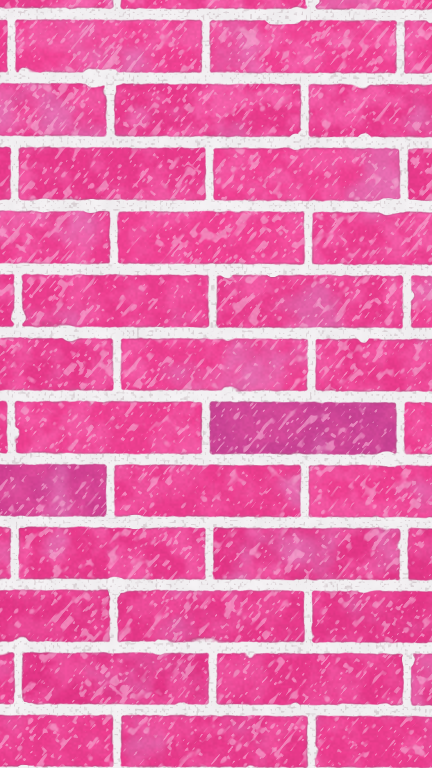
Give the GLSL for this texture, as a Shadertoy shader.

```glsl
// Painted pink brick wall in running bond with pale, gritty mortar.
// Each brick is a noise-roughened rounded box with its own tone; slanted
// flecks and soft milky patches come from stretched value noise.

// Layout, in canvas widths, measured from the top left
const vec2 PITCH = vec2(0.4502, 0.1463);
const vec2 JOINT = vec2(0.0185, 0.0258);
const float FIRST_BED = 0.0330;
const float FIRST_HEAD = 0.0265;
const float ROW_DRIFT = 0.0039;
const float DRIFT_ROWS = 6.0;
const float BOW = 0.0065;
const float TILT = 0.003;
const float CORNER = 0.006;
const float ROUGHNESS = 0.0045;
const float CHIP_DEPTH = 0.010;

// Flecks: direction and frequency along and across the slant
const vec2 SLANT = vec2(0.64, -0.77);
const vec2 FLECK_FREQ = vec2(46.0, 105.0);
const vec2 FINE_FREQ = vec2(85.0, 165.0);

// Two cooler bricks, by column and row
const vec2 COOL_BRICK_A = vec2(1.0, 6.0);
const vec2 COOL_BRICK_B = vec2(-1.0, 7.0);

const vec3 PINK = vec3(0.935, 0.255, 0.570);
const vec3 LIGHT_PINK = vec3(0.955, 0.370, 0.660);
const vec3 DEEP_PINK = vec3(0.860, 0.185, 0.500);
const vec3 COOL_PINK = vec3(0.770, 0.260, 0.580);
const vec3 MILKY = vec3(0.870, 0.480, 0.730);
const vec3 FLECK = vec3(0.960, 0.670, 0.820);
const vec3 RIM = vec3(0.640, 0.340, 0.490);
const vec3 MORTAR = vec3(0.950, 0.940, 0.948);
const vec3 GRIT = vec3(0.790, 0.740, 0.760);

float hash(vec2 p) {
    vec3 q = fract(vec3(p.xyx) * 0.1031);
    q += dot(q, q.yzx + 33.33);
    return fract((q.x + q.y) * q.z);
}

float noise(vec2 p) {
    vec2 i = floor(p), f = fract(p);
    f = f * f * (3.0 - 2.0 * f);
    return mix(mix(hash(i), hash(i + vec2(1, 0)), f.x),
               mix(hash(i + vec2(0, 1)), hash(i + vec2(1, 1)), f.x), f.y);
}

float fbm(vec2 p) {
    float sum = 0.0, amp = 0.5;
    for (int i = 0; i < 4; i++) {
        sum += amp * noise(p);
        p = p * 2.03 + 17.3;
        amp *= 0.5;
    }
    return sum / 0.9375;
}

float roundedBox(vec2 p, vec2 halfSize, float radius) {
    vec2 q = abs(p) - halfSize + radius;
    return length(max(q, 0.0)) + min(max(q.x, q.y), 0.0) - radius;
}

vec3 brickColor(vec2 p, vec2 id, float height) {
    // Tone of the whole brick, deepening down the wall
    float tone = hash(id + 41.0) * 0.6 + 0.45 * height - 0.25;
    vec3 col = mix(PINK, DEEP_PINK, clamp(tone, 0.0, 0.75));
    float cool = float(id == COOL_BRICK_A) + 0.75 * float(id == COOL_BRICK_B);
    col = mix(col, COOL_PINK, cool * 0.9);

    // Mottling and milky patches
    float mottle = fbm(p * 22.0 + id * 7.0);
    float lightness = 0.85 - 0.5 * height + 0.3 * hash(id + 9.0);
    col = mix(col, LIGHT_PINK, smoothstep(0.35, 0.75, mottle) * lightness * (1.0 - 0.6 * cool));
    float patches = smoothstep(0.58, 0.82, fbm(p * 7.0 + 31.0 + id * 3.0));
    col = mix(col, MILKY, patches * 0.6);

    // Slanted flecks, denser in some areas
    vec2 s = vec2(dot(p, SLANT), dot(p, vec2(-SLANT.y, SLANT.x)));
    float density = 0.12 * noise(p * 9.0 + id * 5.0);
    float broad = smoothstep(0.75, 0.95, noise(s * FLECK_FREQ + 80.0) + density);
    float fine = smoothstep(0.80, 0.98, noise(s * FINE_FREQ + 150.0) + density);
    col = mix(col, FLECK, max(broad * 0.62, fine * 0.65));
    return col * (0.97 + 0.06 * noise(p * 190.0 + 60.0));
}

vec3 mortarColor(vec2 p) {
    float grit = smoothstep(0.62, 0.98, noise(p * 210.0 + 200.0));
    vec3 col = mix(MORTAR, GRIT, grit * 0.6);
    return col * (0.975 + 0.045 * fbm(p * 40.0 + 90.0));
}

void mainImage(out vec4 fragColor, in vec2 fragCoord) {
    float pixel = 1.0 / iResolution.x;
    vec2 p = vec2(fragCoord.x, iResolution.y - fragCoord.y) * pixel;
    float height = 1.0 - fragCoord.y / iResolution.y;

    // Running bond with slightly bowed courses and drifting head joints
    float y = p.y - FIRST_BED - BOW * sin(3.14159 * height) - TILT * (p.x - 0.5);
    float row = floor(y / PITCH.y);
    float shift = FIRST_HEAD + ROW_DRIFT * mod(row, DRIFT_ROWS) + 0.5 * PITCH.x * mod(row, 2.0);
    vec2 grid = vec2(p.x - shift, y) / PITCH;
    vec2 id = floor(grid);
    vec2 local = (fract(grid) - 0.5) * PITCH;

    // Rough outline with a few chips
    float d = roundedBox(local, 0.5 * (PITCH - JOINT), CORNER);
    d += ROUGHNESS * (0.6 * noise(p * 55.0) + 0.4 * noise(p * 150.0) - 0.5);
    d += CHIP_DEPTH * smoothstep(0.80, 1.0, noise(p * 19.0 + 12.0));

    vec3 brick = brickColor(p, id, height);
    float rim = smoothstep(-0.006, 0.0, d) * noise(p * 45.0 + 5.0);
    brick = mix(brick, RIM, rim * 0.65);
    float mask = smoothstep(-pixel, pixel, d);
    fragColor = vec4(mix(brick, mortarColor(p), mask), 1.0);
}
```
